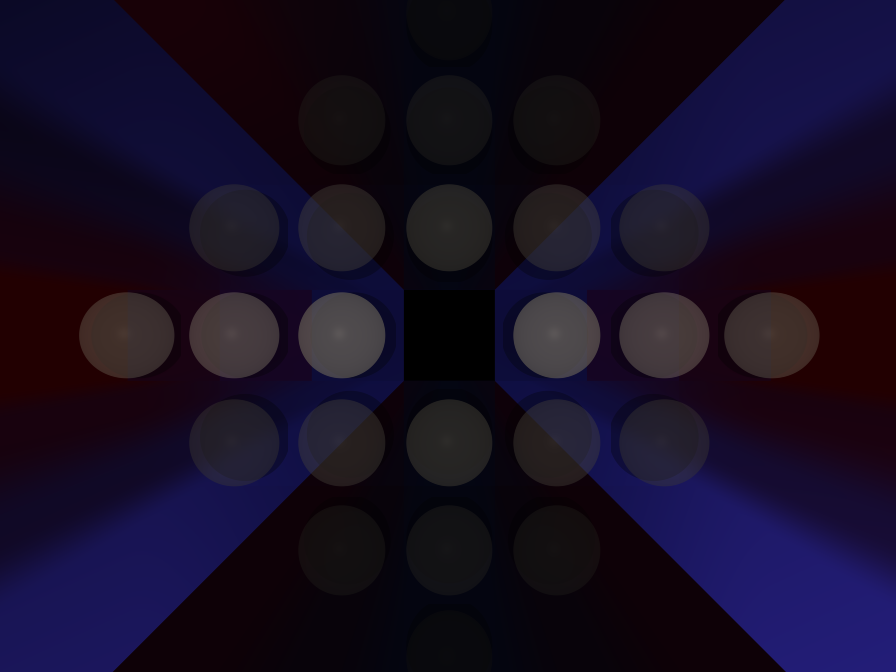
Write a WebGL 2 fragment shader that draws this background.

```glsl
#version 300 es
precision highp float;
// A dim mirrored corridor seen head on: four walls meet a black square,
// with a diamond of pale spheres repeated on a grid in front of it.
// Walls are bands of ray slope; spheres come from rounded grid cells.

uniform vec2 u_resolution;
out vec4 fragColor;

const vec2 CENTER = vec2(0.002, 0.001);
const float HOLE = 0.0677;          // half side of the black square
const float PITCH = 0.16;           // distance between spheres
const float RADIUS = 0.064;
const float PANEL = 0.137;          // length of one reflected panel
const float REACH = 3.0;            // spheres from the middle to a tip
const float SHADOW_SHIFT = 0.018;

const vec3 RED = vec3(0.135, 0.0, 0.003);
const vec3 WINE = vec3(0.095, 0.008, 0.055);
const vec3 VIOLET = vec3(0.065, 0.035, 0.150);
const vec3 BLUE = vec3(0.090, 0.075, 0.310);
const vec3 DEEP_BLUE = vec3(0.050, 0.048, 0.220);
const vec3 PURPLE = vec3(0.085, 0.018, 0.130);
const vec3 NAVY = vec3(0.015, 0.020, 0.062);
const vec3 DUSK = vec3(0.030, 0.012, 0.040);
const vec3 MAROON = vec3(0.055, 0.003, 0.026);
const vec3 PALE = vec3(1.0, 0.95, 0.82);

// Antialiased inside of a signed distance.
float cover(float d) {
    float px = 1.0 / u_resolution.y;
    return 1.0 - smoothstep(-0.6 * px, 0.6 * px, d);
}

float boxDistance(vec2 p, vec2 halfSize) {
    vec2 d = abs(p) - halfSize;
    return max(d.x, d.y);
}

// Left and right walls: red in the middle, blue towards the diagonals.
vec3 sideWall(vec2 p) {
    vec2 a = abs(p);
    float slope = a.y / max(a.x, 0.001);
    vec3 c = mix(RED, WINE, smoothstep(0.12, 0.19, slope));
    c = mix(c, VIOLET, smoothstep(0.24, 0.42, slope));
    c = mix(c, BLUE, smoothstep(0.46, 0.62, slope));
    c = mix(c, DEEP_BLUE, 0.85 * smoothstep(0.48, 0.10, a.x));
    float light = 1.0 + 0.3 * p.x - 0.65 * p.y;
    return c * mix(1.0, light, smoothstep(0.1, 0.5, slope));
}

// Ceiling and floor: a navy middle between dark maroon flanks.
vec3 floorWall(vec2 p) {
    vec2 a = abs(p);
    float slope = a.x / max(a.y, 0.001);
    vec3 c = mix(NAVY, DUSK, smoothstep(0.12, 0.35, slope));
    c = mix(c, MAROON, smoothstep(0.4, 0.75, slope));
    c.r += 0.04 * smoothstep(0.1, 0.5, p.y) * smoothstep(0.1, -0.45, p.x);
    return mix(c, NAVY, 0.6 * cover(a.x - HOLE));
}

// Flat reflected panels along the horizontal axis.
vec3 addPanels(vec3 base, vec2 p) {
    float ax = abs(p.x);
    vec3 c = mix(DEEP_BLUE, PURPLE, cover(HOLE + PANEL - ax));
    c = mix(c, mix(PURPLE, WINE, 0.7), cover(HOLE + 2.0 * PANEL - ax));
    float row = cover(boxDistance(p, vec2(HOLE + 3.0 * PANEL, HOLE)));
    float block = cover(boxDistance(p, vec2(HOLE + 2.0 * PANEL, 0.224)));
    return mix(base + vec3(0.0, 0.002, 0.010) * block, c, 0.85 * row);
}

// Brightness fades quickly away from the horizontal axis.
float sphereGlow(vec2 ring) {
    if (ring.y < 0.5) return 0.34 * exp(-0.2 * ring.x);
    return 0.14 * exp(-0.8 * (ring.y - 1.0) - 0.15 * ring.x);
}

vec3 addSpheres(vec3 base, vec2 p) {
    vec2 cell = round(p / PITCH);
    vec2 ring = abs(cell);
    float count = ring.x + ring.y;
    if (count < 0.5 || count > REACH + 0.5) return base;

    // Spheres stretch outwards as the view widens.
    vec2 mid = cell * PITCH;
    vec2 size = RADIUS * (1.0 + 0.012 * ring * ring);
    vec2 q = (p - mid) / size;
    vec2 shade = (p - mid + SHADOW_SHIFT * normalize(cell)) / size;
    base *= 1.0 - 0.3 * cover((length(shade) - 1.0) * RADIUS);

    float r = length(q);
    float body = 0.88 + 0.18 * sqrt(max(0.0, 1.0 - r * r));
    vec2 spot = q - vec2(-0.06, 0.04);
    body += 0.16 * exp(-45.0 * dot(spot, spot));
    float keep = mix(0.6, 0.4, step(count, 1.5));
    vec3 c = base * keep + PALE * sphereGlow(ring) * body;
    return mix(base, c, cover((r - 1.0) * RADIUS));
}

void main() {
    vec2 p = (gl_FragCoord.xy - 0.5 * u_resolution) / u_resolution.y - CENTER * vec2(1.0, 1.0);
    float side = cover((abs(p.y) - abs(p.x)) * 0.7071);
    vec3 color = mix(floorWall(p), sideWall(p), side);
    color = addPanels(color, p);
    color = addSpheres(color, p);
    color *= 1.0 - cover(boxDistance(p, vec2(HOLE)));
    fragColor = vec4(color, 1.0);
}
```
